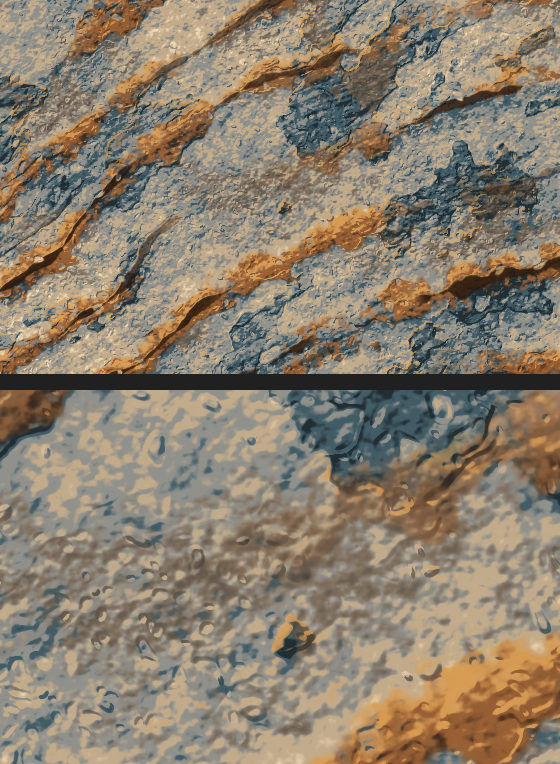
Top: the whole. Bottom: its middle third, enlarged.
Give the GLSL for this texture, as a WebGL 2 fragment shader.

```glsl
#version 300 es
precision highp float;

uniform vec2 u_resolution;
out vec4 outColor;

const float FLOW_SLOPE = 0.78;
const float FLOW_BEND = 0.17;
const float GROOVE_RATE = 4.1;
const float CRUST_LEVEL = 0.49;
const float FLAKE_LEVEL = 0.51;
const float RELIEF = 1.2;
const float SAMPLE_STEP = 0.0022;
const vec2 LIGHT = vec2(0.5, -0.87);

const vec3 SHADOW = vec3(0.13, 0.18, 0.20);
const vec3 SLATE = vec3(0.26, 0.36, 0.40);
const vec3 GREY = vec3(0.57, 0.57, 0.55);
const vec3 TAN = vec3(0.76, 0.67, 0.54);
const vec3 CREAM = vec3(0.93, 0.85, 0.72);
const vec3 BROWN = vec3(0.47, 0.39, 0.31);
const vec3 UMBER = vec3(0.27, 0.16, 0.09);
const vec3 RUST = vec3(0.61, 0.37, 0.19);
const vec3 GOLD = vec3(0.85, 0.61, 0.32);

struct Rock { float height, crust, rust, crack, rim, flake, pebble, rubble; };

float hash(vec2 p) {
    vec3 a = fract(p.xyx * 0.1031);
    a += dot(a, a.yzx + 33.33);
    return fract((a.x + a.y) * a.z);
}

float noise(vec2 p) {
    vec2 i = floor(p), f = fract(p);
    f = f * f * (3.0 - 2.0 * f);
    return mix(mix(hash(i), hash(i + vec2(1, 0)), f.x),
               mix(hash(i + vec2(0, 1)), hash(i + vec2(1, 1)), f.x), f.y);
}

float fbm(vec2 p) {
    float sum = 0.0, amp = 0.53;
    for (int i = 0; i < 4; i++) {
        sum += amp * noise(p);
        p = mat2(1.6, 1.2, -1.2, 1.6) * p + 17.3;
        amp *= 0.5;
    }
    return sum;
}

// Scattered lumps of uneven outline, 0 to 1
float stones(vec2 p, float density) {
    vec2 cell = floor(p);
    float top = 0.0;
    for (int y = -1; y <= 1; y++)
    for (int x = -1; x <= 1; x++) {
        vec2 c = cell + vec2(x, y);
        vec2 d = p - c - vec2(hash(c), hash(c + 19.0));
        float angle = 6.28 * hash(c + 7.0);
        d = mat2(cos(angle), sin(angle), -sin(angle), cos(angle)) * d;
        float r = max(length(d * vec2(1.0, 1.35)), 0.85 * abs(d.x + d.y));
        r /= mix(0.16, 0.5, hash(c + 41.0));
        top = max(top, step(hash(c + 73.0), density) * smoothstep(1.0, 0.5, r));
    }
    return top;
}

Rock rockAt(vec2 p) {
    Rock r;
    // Curved bedding direction
    float bed = p.y - FLOW_SLOPE * p.x + FLOW_BEND * p.x * p.x + 0.15 * (fbm(p * 2.3) - 0.5);
    vec2 q = vec2(p.x, bed);
    float ragged = fbm(p * 17.0) - 0.5;
    vec2 torn = p + 0.016 * vec2(noise(p * 42.0), noise(p * 42.0 + 8.0));

    // Rusty grooves with a broken dark crack
    float s = bed * GROOVE_RATE + 0.7 * noise(q * vec2(1.5, 3.0) + 5.0);
    float dist = abs(fract(s) - 0.5) / GROOVE_RATE;
    float presence = smoothstep(0.12, 0.45, noise(vec2(p.x * 1.7, floor(s) * 7.3 + 31.0)));
    float width = mix(0.054, 0.028, clamp(p.x / 1.5, 0.0, 1.0)) * presence;
    r.rust = smoothstep(width + 0.009, width - 0.009, dist + 0.12 * ragged) * presence;
    r.crack = smoothstep(0.012, 0.006, dist + 0.04 * ragged) * presence
            * smoothstep(0.4, 0.52, noise(q * vec2(4.0, 3.0) + 9.0) + 0.14 * (p.x - 0.75));

    // Torn crust and smaller flakes over layered rock
    float field = fbm(q * vec2(3.2, 5.6) + 3.0) + 0.3 * ragged + 0.05 * (p.x - 0.75);
    float edge = smoothstep(CRUST_LEVEL - 0.012, CRUST_LEVEL + 0.012, field);
    r.crust = edge * (1.0 - r.rust);
    float bare = 1.0 - r.crust;
    float flakeField = fbm(vec2(torn.x, bed + torn.y - p.y) * vec2(8.0, 13.0) + 21.0);
    r.flake = smoothstep(FLAKE_LEVEL - 0.02, FLAKE_LEVEL + 0.02, flakeField);
    r.rim = max(smoothstep(0.055, 0.0, abs(field - CRUST_LEVEL)),
                0.6 * bare * smoothstep(0.06, 0.0, abs(flakeField - FLAKE_LEVEL)));

    float rough = smoothstep(0.35, 0.65, noise(p * 4.5 + 70.0));
    r.rubble = stones(torn * 50.0, 0.6) * mix(0.1, 1.0, max(bare * 0.7, rough));
    r.pebble = stones(torn * 23.0, 0.25) * smoothstep(0.3, 0.8, bare);
    float pits = stones(torn * 34.0 + 50.0, 0.16) * r.crust;
    float strata = noise(vec2(p.x * 6.0, bed * 55.0)) + 0.5 * noise(vec2(p.x * 13.0, bed * 110.0));

    r.height = 0.022 * r.crust + 0.012 * r.flake * mix(0.15, 1.0, bare)
             - 0.032 * presence * smoothstep(0.075, 0.0, dist)
             + 0.04 * fbm(p * 9.0) + mix(0.010, 0.026, max(rough, 0.6 * bare)) * fbm(p * 34.0)
             + 0.008 * strata * bare + 0.012 * r.pebble + 0.006 * r.rubble - 0.010 * pits
             + 0.003 * noise(p * 95.0) + 0.003 * noise(p * 155.0) - 0.016 * r.crack;
    return r;
}

void main() {
    vec2 p = gl_FragCoord.xy / u_resolution.y;
    Rock r = rockAt(p);
    vec2 slope = vec2(rockAt(p + vec2(SAMPLE_STEP, 0)).height,
                      rockAt(p + vec2(0, SAMPLE_STEP)).height) - r.height;
    float lit = -dot(slope, LIGHT) / SAMPLE_STEP * RELIEF;
    lit /= sqrt(1.0 + lit * lit);
    float steep = dot(slope, slope) / (SAMPLE_STEP * SAMPLE_STEP);
    steep /= 1.0 + steep;
    float stain = fbm(p * 6.0 + 60.0);
    float speckle = fbm(p * 62.0 + 30.0) - 0.5;
    float grain = noise(p * 150.0) - 0.5;

    // Stone runs from cool shade to warm light
    float bare = 1.0 - r.crust;
    float tone = 0.33 + 0.25 * r.crust + 0.09 * r.flake * bare + 0.2 * r.pebble + 0.1 * r.rubble
               + 0.55 * (fbm(p * 4.2 + 11.0) - 0.5) + 0.26 * lit - 0.1 * steep
               + 0.5 * speckle + 0.16 * grain + r.rim * mix(-0.2, 0.07, r.crust);
    vec3 color = mix(SHADOW, SLATE, smoothstep(-0.08, 0.16, tone));
    color = mix(color, GREY, smoothstep(0.22, 0.43, tone));
    color = mix(color, TAN, smoothstep(0.52, 0.68, tone));
    color = mix(color, CREAM, smoothstep(0.76, 1.0, tone));

    // Earthy stains and sunlit edges
    float earth = smoothstep(0.48, 0.62, stain + 0.4 * speckle) * (1.0 - smoothstep(0.4, 0.6, tone));
    color = mix(color, BROWN * (0.78 + 0.6 * tone), 0.8 * earth);
    float glow = smoothstep(0.1, 0.7, lit) * r.rim * smoothstep(0.36, 0.54, stain);
    color = mix(color, GOLD, 0.8 * glow);

    // Iron in the grooves
    float heat = 0.5 + 0.32 * lit + 0.6 * speckle + 0.25 * grain + 0.7 * (stain - 0.5);
    vec3 iron = mix(UMBER, RUST, smoothstep(0.0, 0.4, heat));
    iron = mix(iron, GOLD, smoothstep(0.58, 0.9, heat));
    float cover = r.rust * smoothstep(0.25, 0.48, stain + 0.5 * speckle) * (1.0 - 0.7 * r.pebble);
    color = mix(color, iron, 0.9 * cover);
    color = mix(color, UMBER * 0.55, 0.85 * r.crack * (1.0 - r.pebble));

    outColor = vec4(color, 1.0);
}
```
